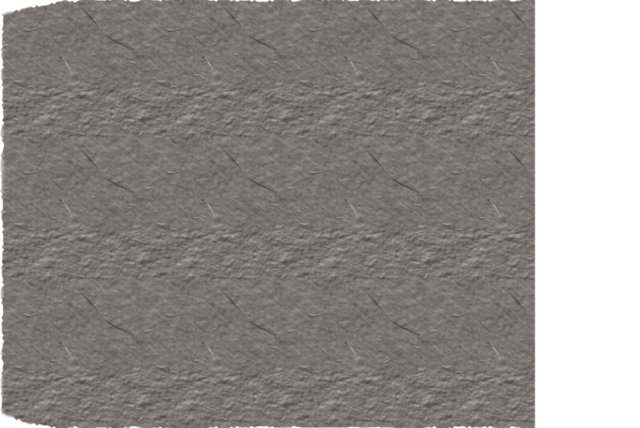
A Shadertoy shader for this texture:

```glsl
const vec3 STONE = vec3(0.474, 0.455, 0.443);
const vec3 TAN = vec3(0.69, 0.635, 0.56);

vec3 hash3(vec2 p) {
    vec3 q = fract(p.xyx * vec3(0.1031, 0.1030, 0.0973));
    q += dot(q, q.yxz + 33.33);
    return fract((q.xxy + q.yzz) * q.zyx);
}

// Cellular noise that wraps once per tile: one light or dark bump per cell
float cellNoise(vec2 tile, vec2 cells) {
    vec2 p = tile * cells, id = floor(p);
    float sum = 0.0;
    for (int y = -1; y <= 1; y++)
    for (int x = -1; x <= 1; x++) {
        vec2 cell = id + vec2(x, y);
        vec3 rnd = hash3(mod(cell, cells) + cells.yx * 1.7);
        vec2 d = p - cell - rnd.xy;
        float bump = max(1.0 - dot(d, d), 0.0);
        sum += (2.0 * rnd.z - 1.0) * bump * bump * bump;
    }
    return sum;
}

// Rock height: slanted grain above, flat layers in the lower band
float rockHeight(vec2 t) {
    float y = fract(t.y);
    float flatness = mix(0.4, 0.95, smoothstep(0.0, 0.06, y) * smoothstep(0.46, 0.34, y));
    vec2 slant = vec2(t.x, t.x + t.y);
    float h = 0.0, amp = 0.5;
    vec2 cells = vec2(11.0, 22.0);
    for (int i = 0; i < 3; i++) {
        h += amp * mix(cellNoise(slant, cells), cellNoise(t, cells + 3.0), flatness);
        cells = floor(cells * vec2(2.1, 1.75));
        amp *= 0.8;
    }
    return h;
}

vec2 wrapped(vec2 d) { return fract(d + 0.5) - 0.5; }

// Soft stroke from a to b, tapering at the ends
float stroke(vec2 t, vec2 a, vec2 b, float width) {
    vec2 mid = wrapped(t - 0.5 * (a + b)), axis = 0.5 * (b - a);
    float k = clamp(dot(mid, axis) / dot(axis, axis), -1.0, 1.0);
    return smoothstep(width, width * 0.2, length(mid - axis * k)) * (1.0 - 0.6 * k * k);
}

vec3 rockColor(vec2 t) {
    vec2 lightStep = vec2(-0.004, 0.007);
    float h = rockHeight(t - lightStep), lit = h - rockHeight(t + lightStep);
    vec3 col = STONE + 0.15 * lit + 0.055 * h;
    col += 0.022 * cellNoise(t, vec2(5.0, 7.0)) * vec3(1.0, 1.0, 0.95);
    vec2 w = t + 0.012 * vec2(h, cellNoise(t, vec2(19.0)));

    // Cracks, pit and pale scar
    float crack = stroke(w, vec2(0.73, 0.75), vec2(0.94, 0.65), 0.011)
                + stroke(w, vec2(0.57, 0.94), vec2(0.69, 0.82), 0.010)
                + stroke(w, vec2(0.42, 0.60), vec2(0.435, 0.595), 0.014);
    col *= 1.0 - 0.32 * min(crack, 1.0) * smoothstep(-0.5, 0.2, h + 0.2);
    col += 0.12 * stroke(w, vec2(0.44, 0.59), vec2(0.51, 0.48), 0.011);

    // Broken seam on top of the layered band
    float seam = smoothstep(0.008, 0.0, abs(wrapped(w - 0.385).y));
    col -= 0.045 * seam * (0.6 + 0.4 * sin(6.2832 * t.x * 3.0));

    // Pale chips with a shadow beneath, gathered around the seam
    for (int i = 0; i < 26; i++) {
        vec3 rnd = hash3(vec2(float(i) + 4.0, 71.0));
        vec3 form = hash3(vec2(float(i) + 9.0, 23.0));
        float spread = 2.0 * rnd.y - 1.0;
        vec2 center = vec2(rnd.x, 0.38 + 0.42 * spread * abs(spread));
        vec2 reach = vec2(0.006 + 0.022 * form.x, (form.y - 0.5) * 0.02);
        float size = 0.006 + 0.006 * rnd.z;
        float shadow = stroke(w + vec2(0.0, 0.012), center - reach, center + reach, size);
        float chip = stroke(w, center - reach, center + reach, size);
        col *= 1.0 - 0.16 * shadow;
        col = mix(col, mix(STONE * 1.3, TAN, form.z), chip * (0.3 + 0.5 * rnd.z));
    }
    return col;
}

void mainImage(out vec4 fragColor, in vec2 fragCoord) {
    vec2 p = fragCoord / iResolution.y;
    float px = 1.0 / iResolution.y;
    vec3 col = rockColor(p * 3.0);

    // Thin pale break along the foot
    float foot = smoothstep(0.002 + px, 0.002 - px, p.y)
               * step(0.582, p.x) * step(p.x, 0.918);
    col = mix(col, vec3(0.86, 0.82, 0.82), 0.8 * foot);

    // Ragged left side with worn, rounded corners
    vec2 rag = 0.0025 * sin(p.yx * 61.0 + 2.0 * sin(p.yx * 37.0))
             + 0.0018 * sin(p.yx * 233.0 + 2.0 * sin(p.yx * 149.0));
    float side = p.x - 0.005 - rag.x;
    float top = step(0.5, p.y);
    vec2 corner = vec2(p.x + rag.x, min(p.y, 1.0 - p.y) + rag.y);
    vec2 inset = max(1.0 - corner / vec2(mix(0.14, 0.21, top), 0.043), 0.0);
    float worn = 1.0 - pow(inset.x, 1.6) - pow(inset.y, 1.6);
    float slab = smoothstep(-px, px, side) * smoothstep(-px, px, worn * 0.025)
               * smoothstep(px, -px, p.x - 1.25);
    fragColor = vec4(mix(vec3(1.0), col, slab), 1.0);
}
```
